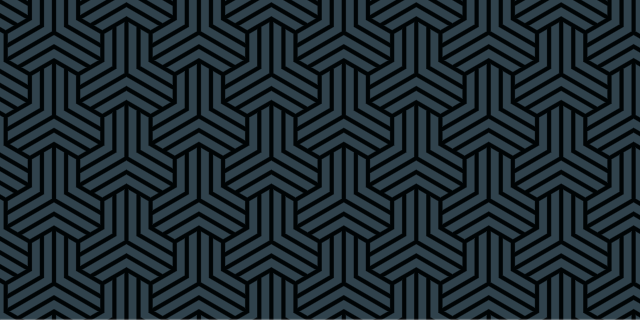
A Shadertoy shader for this pattern:

```glsl
// Interlocking three-armed tiles, each arm striped along its length, slate on black.

const float ROOT3 = 1.7320508;
const float HALF_ARM = ROOT3 / 6.0; // half the arm width; one repeat is 1 tall

// Offset from the nearest point of a triangular lattice with spacing 1
vec2 latticeOffset(vec2 p) {
    vec2 cell = vec2(ROOT3, 1.0);
    vec2 a = mod(p + 0.5 * cell, cell) - 0.5 * cell;
    vec2 b = mod(p, cell) - 0.5 * cell;
    return dot(a, a) < dot(b, b) ? a : b;
}

// Distance to the nearest dark line
float lineDistance(vec2 p) {
    float nearestHex = 1e3;
    float dist = 1e3;

    // Each arm is a hexagon with one corner on the tile centre
    for (int i = 0; i < 3; i++) {
        float angle = radians(90.0 + 120.0 * float(i));
        vec2 along = vec2(cos(angle), sin(angle));
        vec2 q = latticeOffset(p - along / 3.0);
        float x = abs(dot(q, vec2(-along.y, along.x)));
        float y = dot(q, along);
        float hex = max(x, 0.5 * x + 0.5 * ROOT3 * abs(y));

        if (hex < nearestHex) {
            nearestHex = hex;
            // Four bars across the arm, closed by a pointed outer end
            float spacing = 0.5 * HALF_ARM;
            float stripe = abs(fract(x / spacing + 0.5) - 0.5) * spacing;
            float cap = abs(HALF_ARM - 0.5 * x - 0.5 * ROOT3 * y);
            dist = min(stripe, cap);
        }
    }
    return dist;
}

void mainImage(out vec4 fragColor, in vec2 fragCoord) {
    float repeatsDown = 3.825;
    vec2 uv = fragCoord / iResolution.y;
    vec2 p = (uv - vec2(0.848, 0.506)) * repeatsDown;
    float pixel = 1.0 / iResolution.y;

    // Smooth-edged bars between the lines
    float soft = 0.8 * repeatsDown * pixel;
    float bar = smoothstep(-soft, soft, lineDistance(p) - 0.0252);
    vec3 black = vec3(0.0, 0.015, 0.02);
    vec3 slate = vec3(0.19, 0.26, 0.30);
    vec3 color = mix(black, slate, bar);

    // Faint pale strip along the bottom edge
    float strip = clamp((0.0035 - uv.y) / pixel + 0.5, 0.0, 1.0);
    fragColor = vec4(mix(color, vec3(0.95), 0.3 * strip), 1.0);
}
```
